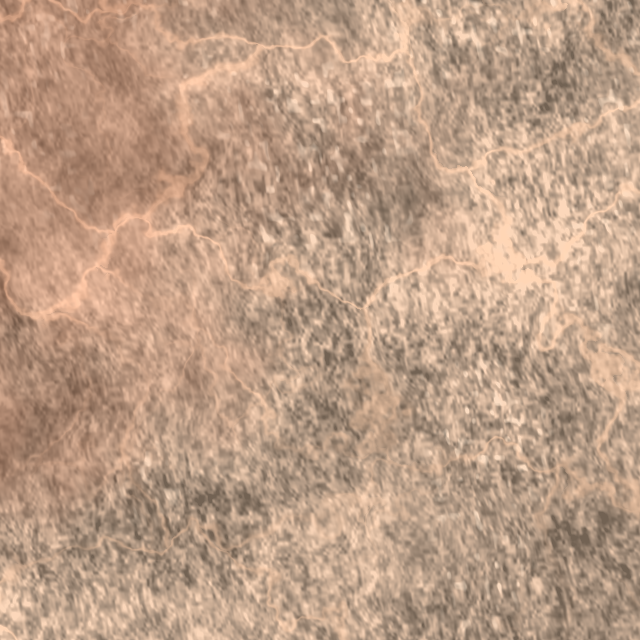
Write a WebGL 1 fragment shader that draws this texture.

```glsl
precision highp float;
uniform vec2 u_resolution;

float hash(vec2 p) {
  vec3 q = fract(vec3(p.xyx) * 0.1031);
  q += dot(q, q.yzx + 33.33);
  return fract((q.x + q.y) * q.z);
}

vec2 hash2(vec2 p) {
  return vec2(hash(p + 17.0), hash(p + 71.0));
}

float noise(vec2 p) {
  vec2 i = floor(p), f = fract(p);
  f = f * f * (3.0 - 2.0 * f);
  return mix(mix(hash(i), hash(i + vec2(1, 0)), f.x),
             mix(hash(i + vec2(0, 1)), hash(i + vec2(1, 1)), f.x), f.y);
}

// Layered noise, centred on zero
float fbm(vec2 p) {
  float sum = 0.0, amp = 0.5;
  for (int i = 0; i < 5; i++) {
    sum += amp * (noise(p) - 0.5);
    p = mat2(1.6, 1.2, -1.2, 1.6) * p + 9.7;
    amp *= 0.5;
  }
  return sum;
}

// Distance to the border between the two nearest cell centres
float cellBorder(vec2 p) {
  vec2 i = floor(p), f = fract(p), a = vec2(9.0), b = vec2(9.0);
  for (int y = -1; y <= 1; y++) {
    for (int x = -1; x <= 1; x++) {
      vec2 cell = vec2(float(x), float(y));
      vec2 r = cell + 0.1 + 0.8 * hash2(i + cell) - f;
      if (dot(r, r) < dot(a, a)) {
        b = a;
        a = r;
      } else if (dot(r, r) < dot(b, b)) {
        b = r;
      }
    }
  }
  return 0.5 * (dot(b, b) - dot(a, a)) / max(length(b - a), 0.05);
}

// Bright core with a soft bank on both sides
float channel(float d, float width) {
  return exp(-d * d / (width * width)) + 0.25 * exp(-d / (2.5 * width));
}

void main() {
  vec2 uv = gl_FragCoord.xy / min(u_resolution.x, u_resolution.y);

  // Meanders bend the drainage network
  vec2 bend = 0.22 * vec2(fbm(uv * 5.0 + 3.0), fbm(uv * 5.0 + 41.0))
            + 0.13 * vec2(fbm(uv * 13.0 + 8.0), fbm(uv * 13.0 + 63.0));
  vec2 p = uv + bend;
  vec2 slope = vec2(p.x - 0.25 * p.y, p.y + 0.3 * p.x);

  float rivers = channel(cellBorder(slope * vec2(2.3, 3.8) + 5.0) / 3.3, 0.0062);
  rivers *= mix(0.2, 1.0, smoothstep(0.25, 0.6, noise(uv * 4.0 + 20.0)));
  float creeks = channel(cellBorder(slope * vec2(6.0, 5.0) + 31.0) / 5.5, 0.0045);
  creeks *= smoothstep(0.35, 0.8, noise(uv * 5.0 + 77.0));
  float veins = clamp(rivers + 0.4 * creeks, 0.0, 1.15);

  // Broad ground tone and reddish plains towards the upper left
  float patches = fbm(p * 5.5 + 12.0);
  float redness = smoothstep(0.0, 0.4, fbm(uv * 3.0 + 50.0) + 0.4 * (uv.y - uv.x) + 0.03);
  float rough = mix(1.0, 0.5, redness) * mix(0.7, 1.25, noise(uv * 6.0 + 140.0));

  // Short, nearly upright grain
  vec2 g = vec2(uv.x + 0.2 * uv.y, uv.y) + 0.12 * bend;
  float grain = 0.45 * (noise(g * vec2(66.0, 36.0)) - 0.5)
              + 0.65 * (noise(g * vec2(135.0, 78.0) + 19.0) - 0.5)
              + 0.60 * (noise(g * vec2(230.0, 150.0) + 57.0) - 0.5);

  // Small pale flecks gather in clusters
  float cluster = smoothstep(-0.06, 0.16, fbm(uv * 4.0 + 88.0) + 0.12 * (uv.y - 0.5));
  float flecks = smoothstep(0.64, 0.95, noise(g * vec2(100.0, 68.0) + 130.0)) * cluster;

  float tone = -0.036 + 0.50 * patches + 0.42 * grain * rough * (1.0 - 0.5 * min(veins, 1.0))
             + 0.035 * cluster + 0.13 * veins + 0.20 * flecks * rough;
  tone = clamp(tone, -0.3, 0.23);

  vec3 color = vec3(0.757, 0.643, 0.549) + tone * vec3(1.0, 0.87, 0.78);
  vec3 greyRock = vec3(-0.010, 0.003, 0.012);
  vec3 redSand = vec3(0.012, -0.040, -0.045);
  color += mix(greyRock * smoothstep(0.1, -0.1, tone), redSand, redness);
  color += vec3(0.020, -0.005, -0.020) * min(veins, 1.0);
  color += vec3(0.0, 0.025, 0.035) * flecks;

  gl_FragColor = vec4(color, 1.0);
}
```
